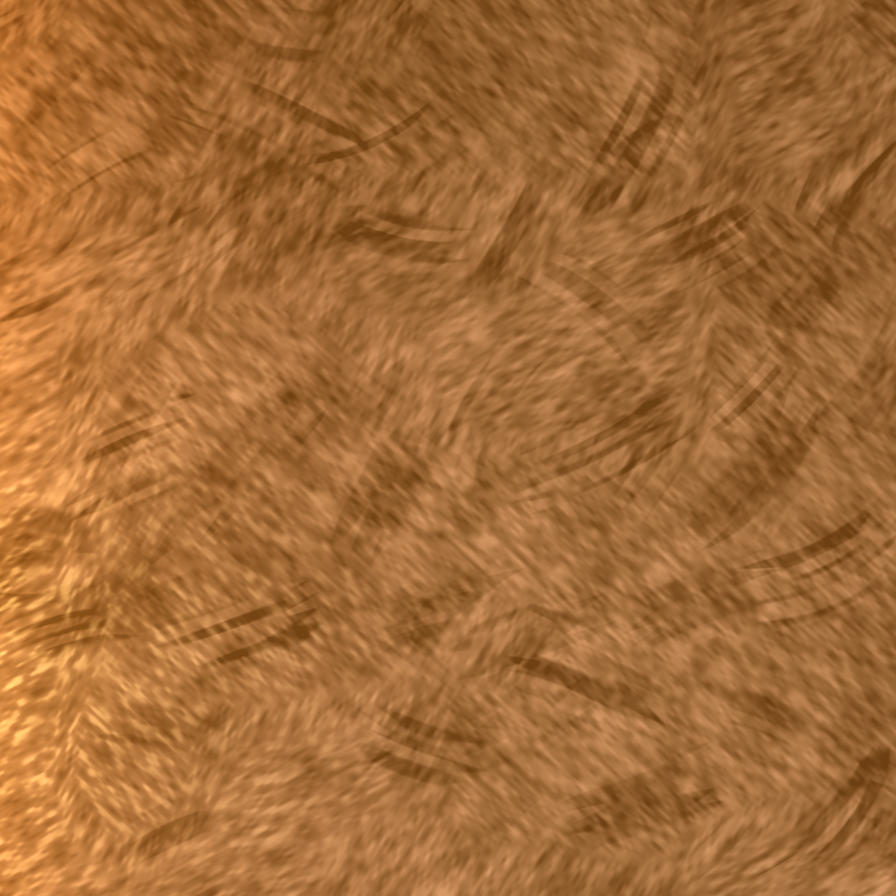
A WebGL 2 fragment shader for this texture:

```glsl
#version 300 es
precision highp float;
// Brushed copper plaster: fine fibrous grain, ragged trowel strokes and a warm glow from the left.

uniform vec2 u_resolution;
out vec4 fragColor;

float hash(vec2 p) {
    return fract(sin(dot(p, vec2(127.1, 311.7))) * 43758.5453);
}

float noise(vec2 p) {
    vec2 i = floor(p), f = fract(p);
    f = f * f * (3.0 - 2.0 * f);
    return mix(mix(hash(i), hash(i + vec2(1, 0)), f.x),
               mix(hash(i + vec2(0, 1)), hash(i + vec2(1, 1)), f.x), f.y);
}

// Coordinates whose x axis points along the given angle
vec2 along(vec2 p, float angle) {
    float c = cos(angle), s = sin(angle);
    return vec2(c * p.x + s * p.y, c * p.y - s * p.x);
}

// Short fibres lying along one direction, centred on zero
float fibres(vec2 p, float angle) {
    vec2 q = along(p, angle);
    return noise(q * vec2(48, 135) + 31.0) * 0.6 + noise(q * vec2(105, 250) + 77.0) * 0.4 - 0.5;
}

// Scattered trowel marks: positive where grooves are dark, negative on ridges
float strokes(vec2 p, float cells, float seed) {
    float sum = 0.0;
    vec2 home = floor(p * cells);
    for (int y = -1; y <= 1; y++) {
        for (int x = -1; x <= 1; x++) {
            vec2 id = home + vec2(x, y);
            vec2 key = id + seed;
            if (hash(key + 5.3) > 0.66) continue;
            vec2 centre = (id + 0.15 + 0.7 * vec2(hash(key), hash(key + 17.7))) / cells;

            // Most strokes rise to the right, the others fall
            float turn = hash(key + 41.9);
            float angle = hash(key + 29.1) < 0.66 ? mix(0.3, 1.1, turn) : mix(-0.8, -0.1, turn);
            vec2 q = along(p - centre, angle);
            q.y += (hash(key + 3.7) - 0.5) * 5.0 * q.x * q.x;

            // Ragged outline
            vec2 extent = vec2(mix(0.25, 0.5, hash(key + 61.3)), mix(0.12, 0.28, hash(key + 53.9))) / cells;
            float fray = noise(vec2(q.x * 12.0, q.y * 120.0) + key * 7.0) - 0.5;
            vec2 edge = abs(q) - extent + fray * vec2(0.07, 0.02);
            float mask = smoothstep(0.012, -0.008, edge.x) * smoothstep(0.008, -0.006, edge.y);

            // Bristle lines, or a nearly flat smear
            float pitch = mix(75.0, 125.0, hash(key + 71.1));
            float line = noise(vec2(q.x * 9.0, q.y * pitch) + key * 13.0);
            float groove = smoothstep(0.38, 0.72, line) - 0.2;
            float smear = step(0.72, hash(key + 83.7));
            sum += mask * mix(groove, 0.5 + 0.3 * groove, smear) * mix(0.5, 1.0, hash(key + 97.3));
        }
    }
    return sum;
}

void main() {
    vec2 p = gl_FragCoord.xy / u_resolution;

    // Grain that changes direction from area to area
    float region = noise(p * 7.0 + 4.0);
    float grain = mix(fibres(p, 1.05), fibres(p, -0.75), smoothstep(0.5, 0.68, region));
    grain = mix(grain, fibres(p, 0.5), smoothstep(0.42, 0.25, region));

    // Soft blotches
    float blotch = (noise(p * 6.0 + 12.0) - 0.5) * 0.28 + (noise(along(p, 0.8) * vec2(15, 26)) - 0.5) * 0.3;

    // Overall shade: darker towards the upper right
    float tone = 0.72 - 0.2 * p.x * p.y - 0.22 * smoothstep(0.6, 1.0, p.y);
    tone += grain * 1.15 + blotch;
    tone -= 0.62 * strokes(p, 5.0, 2.0) + 0.45 * strokes(p + 0.37, 8.0, 60.0);
    tone = clamp(tone, -0.05, 1.35);
    vec3 colour = mix(vec3(0.44, 0.26, 0.08), vec3(0.72, 0.5, 0.31), tone);

    // Warm light on the left, with glints near the lower corner
    float glow = exp(-p.x * 5.5);
    float corner = glow * exp(-pow((p.y - 0.25) / 0.25, 2.0));
    colour *= 1.0 + glow * vec3(0.3, 0.2, 0.02);
    colour += corner * vec3(0.12, 0.13, 0.08) * (0.4 + smoothstep(0.0, 0.3, grain) * 1.6);

    fragColor = vec4(clamp(colour, 0.0, 1.0), 1.0);
}
```
